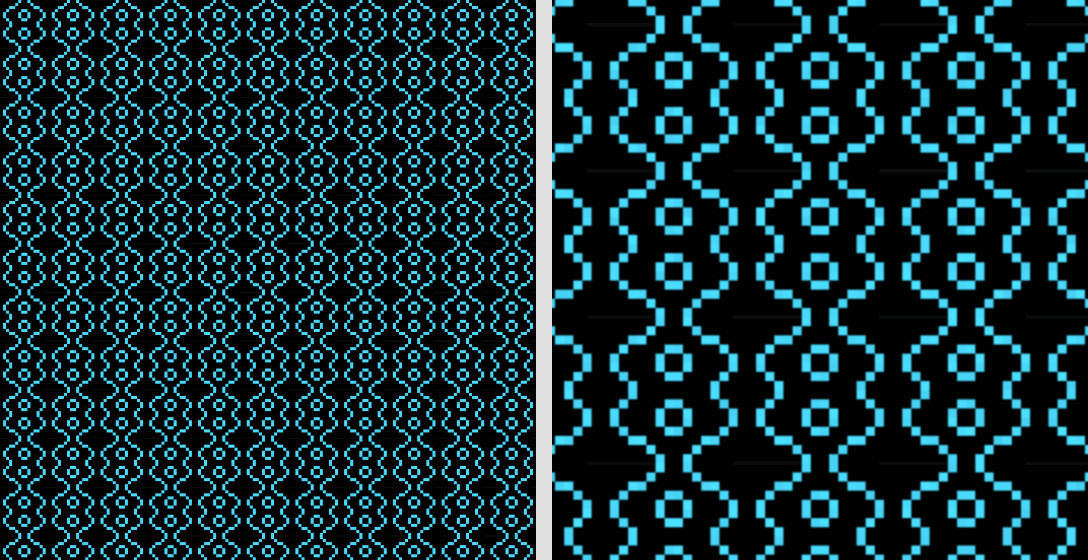
Left: the whole. Right: its middle third, enlarged.
A Shadertoy shader for this pattern:

```glsl
// Chains of stepped cyan lanterns on black, each holding two small rings.
// Every lantern is a 16 x 16 bead motif, mirrored both ways and repeated;
// lit beads come from formulas and are blended with softened edges.

const float COLUMNS = 11.0;      // lanterns across the canvas
const float BEADS = 16.0;        // beads along one side of a tile
const float EDGE_SOFTNESS = 0.2; // half width of a bead edge, in beads
const vec3 BACKGROUND = vec3(0.0);
const vec3 CYAN = vec3(0.29, 0.86, 1.0);
const vec3 SEAM_GREY = vec3(0.05, 0.055, 0.055);

// Integer hash of a lattice point, from 0 to 1
float hash21(vec2 cell) {
    uvec2 q = uvec2(ivec2(cell)) * uvec2(1597334673u, 3812015801u);
    uint n = (q.x ^ q.y) * 1597334673u;
    n = (n ^ (n >> 15)) * 2246822519u;
    return float((n ^ (n >> 13)) & 65535u) / 65535.0;
}

// Stepped side of the lantern: x counts from its axis, y from its neck
float outlineBead(vec2 bead) {
    float side = min(bead.y + 1.0 + step(2.5, bead.y), 11.0 - bead.y);
    float run = abs(bead.y - 2.0) < 0.5 ? 2.0 : 1.0;
    return step(side - 0.5, bead.x) * step(bead.x, side + run - 0.5);
}

// Four-bead-wide ring without corners
float ringBead(vec2 bead, vec2 center) {
    vec2 offset = abs(bead + 0.5 - center);
    return step(abs(offset.x + offset.y - 2.0), 0.1);
}

// Light of one bead, with a slight unevenness
float beadLight(vec2 cell, float beadsPerTile) {
    float halfTile = 0.5 * beadsPerTile;
    vec2 fromCenter = abs(mod(cell, beadsPerTile) + 0.5 - halfTile);
    vec2 bead = floor(vec2(fromCenter.x, halfTile - fromCenter.y));
    float lit = max(outlineBead(bead), ringBead(bead, vec2(0.0, 5.0)));
    return lit * mix(0.95, 1.03, hash21(cell));
}

// Blend of the four nearest beads across narrow soft edges
float softBeads(vec2 p, float softness) {
    vec2 base = floor(p - 0.5);
    vec2 w = smoothstep(0.5 - softness, 0.5 + softness, fract(p - 0.5));
    float light = 0.0;
    for (int j = 0; j < 2; j++) {
        for (int i = 0; i < 2; i++) {
            vec2 corner = vec2(float(i), float(j));
            vec2 weight = mix(1.0 - w, w, corner);
            light += weight.x * weight.y * beadLight(base + corner, BEADS);
        }
    }
    return light;
}

// Dim hairline in the gap between neighbouring lanterns
float seamLine(vec2 p, float beadsPerTile, float pixel) {
    vec2 nearest = floor(p / beadsPerTile + 0.5);
    vec2 d = p - nearest * beadsPerTile;
    float distanceToLine = max(abs(d.x - 2.2) - 3.7, abs(d.y) - 0.18);
    float mask = 1.0 - smoothstep(-0.5 * pixel, 0.5 * pixel, distanceToLine);
    return mask * mix(0.5, 1.0, hash21(nearest));
}

void mainImage(out vec4 fragColor, in vec2 fragCoord) {
    // Bead coordinates, counted from the upper left corner
    float pixel = COLUMNS * BEADS / iResolution.x;
    vec2 p = vec2(fragCoord.x, iResolution.y - fragCoord.y) * pixel;

    float softness = clamp(0.5 * pixel, EDGE_SOFTNESS, 0.5);
    vec3 color = BACKGROUND + SEAM_GREY * seamLine(p, BEADS, pixel);
    color = mix(color, CYAN, softBeads(p, softness));
    fragColor = vec4(clamp(color, 0.0, 1.0), 1.0);
}
```
